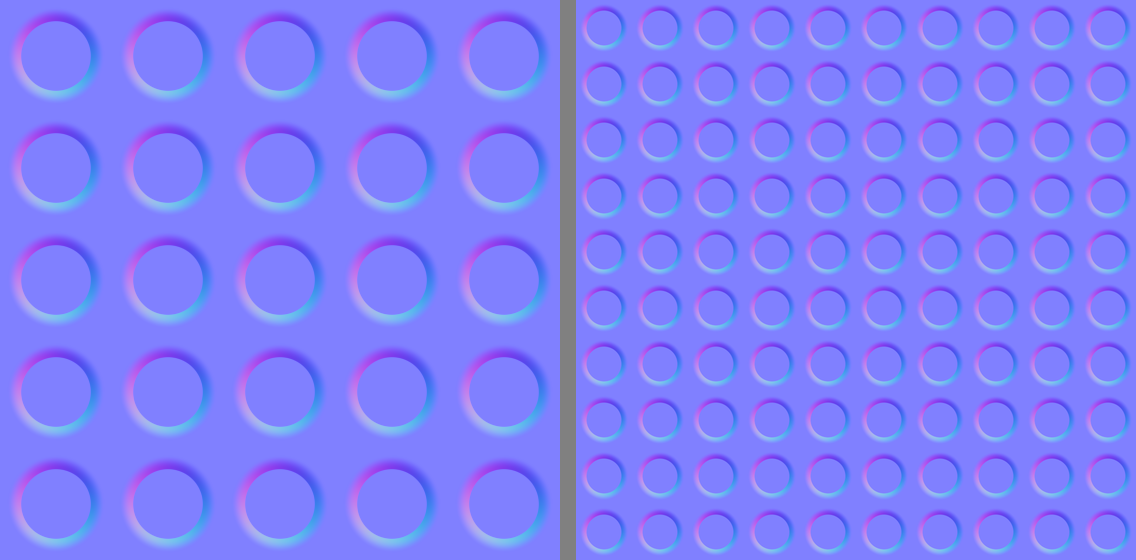
Left: one tile. Right: repeated 2 by 2.
Reproduce this texture map procedurally as a WebGL 1 fragment shader.

```glsl
precision highp float;
// Tangent-space normal map of a five by five grid of flat round discs.
// Each disc has a crisp rim and a soft bevel around it that leans inward;
// the slope comes from the radial distance and is encoded as a colour.

uniform vec2 u_resolution;

const float REPEATS = 5.0;
// Radii are fractions of one grid cell.
const float DISC_RADIUS = 0.311;
const float BEVEL_START = 0.318;
const float BEVEL_END = 0.435;
const float BEVEL_SLOPE = 0.64;

// Position relative to the centre of its grid cell.
vec2 cellPosition(vec2 uv, float repeats) {
  return fract(uv * repeats) - 0.5;
}

// Slope is zero on the disc, steep at its rim and fades outward.
float bevelSlope(float radius, float edgeWidth) {
  float outsideDisc = smoothstep(-edgeWidth, edgeWidth, radius - DISC_RADIUS);
  float fade = 1.0 - smoothstep(BEVEL_START, BEVEL_END, radius);
  return BEVEL_SLOPE * outsideDisc * fade;
}

// Surface normal leaning toward the centre of the disc.
vec3 bevelNormal(vec2 position, float edgeWidth) {
  float radius = length(position);
  vec2 outward = position / max(radius, 0.0001);
  return normalize(vec3(-outward * bevelSlope(radius, edgeWidth), 1.0));
}

// Map each component from -1..1 to 0..1.
vec3 encodeNormal(vec3 normal) {
  return normal * 0.5 + 0.5;
}

void main() {
  vec2 uv = gl_FragCoord.xy / u_resolution;
  float edgeWidth = 0.75 * REPEATS / min(u_resolution.x, u_resolution.y);
  vec3 normal = bevelNormal(cellPosition(uv, REPEATS), edgeWidth);
  gl_FragColor = vec4(encodeNormal(normal), 1.0);
}
```
